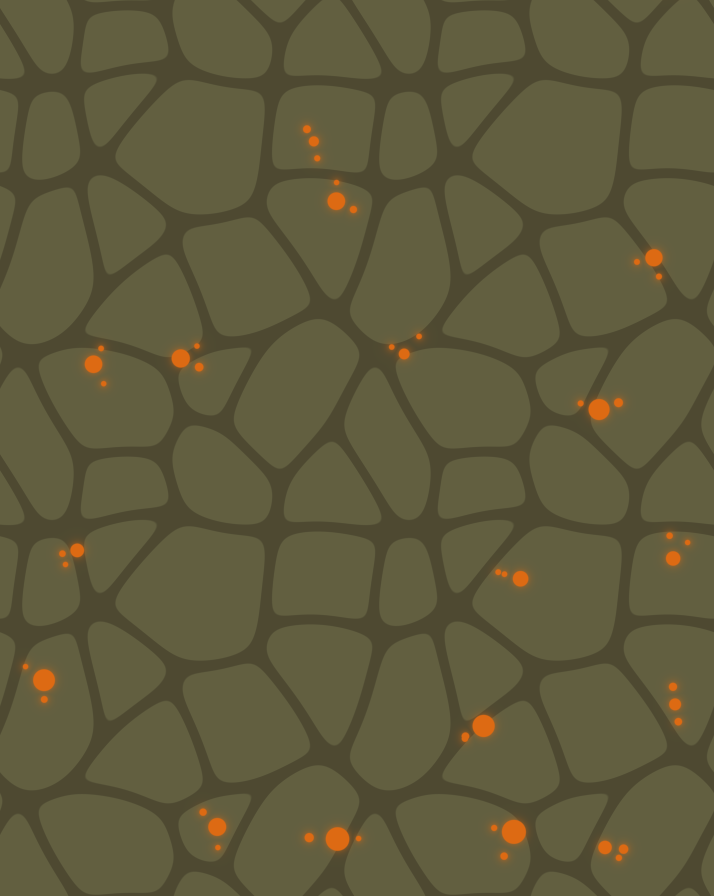
Reproduce this texture procedurally as a WebGL 1 fragment shader.

```glsl
precision highp float;
// Rounded olive stones set in dark grout, with small glowing orange embers on top.
// Stones are a tiling weighted Voronoi diagram, its corners rounded by a soft minimum.
// Embers are jittered clusters: one main dot with two small satellites each.

uniform vec2 u_resolution;

const vec3 STONE = vec3(0.384, 0.373, 0.252);
const vec3 GROUT = vec3(0.306, 0.288, 0.194);
const vec3 EMBER = vec3(0.865, 0.415, 0.075);

const float STONE_SCALE = 10.04;        // stone cells per canvas height
const vec2 TILE = vec2(4.0, 5.0);       // cells before the stones repeat
const float MISSING = 0.25;             // share of cells without a stone
const float GROUT_HALF = 0.055;
const float ROUNDING = 0.07;
const float EMBER_CELL = 0.16;
const float TAU = 6.2831853;

vec3 hash3(vec2 cell, float seed) {
    vec3 h = fract(vec3(cell.xyx + seed) * vec3(0.1031, 0.1030, 0.0973));
    h += dot(h, h.yxz + 33.33);
    return fract((h.xxy + h.yzz) * h.zyx);
}

// Site position in xy, weight in z; negative weight marks an empty cell.
vec3 stoneSite(vec2 cell) {
    vec2 wrapped = mod(cell, TILE);
    vec3 h = hash3(wrapped, 17.0);
    float kind = hash3(wrapped, 61.0).x;
    float weight = kind < MISSING ? -1.0 : 0.35 * h.z * h.z;
    return vec3(cell + 0.5 + 0.85 * (h.xy - 0.5), weight);
}

float power(vec2 p, vec3 site) {
    vec2 d = p - site.xy;
    return dot(d, d) - site.z;
}

// Distance from p to the rounded border of its stone cell.
float stoneBorder(vec2 p) {
    vec2 base = floor(p);
    vec3 nearest = vec3(0.0);
    float best = 1000.0;
    for (int y = -2; y <= 2; y++) {
        for (int x = -2; x <= 2; x++) {
            vec3 site = stoneSite(base + vec2(x, y));
            float d = power(p, site);
            if (site.z >= 0.0 && d < best) {
                best = d;
                nearest = site;
            }
        }
    }
    float sum = 0.00001;
    for (int y = -2; y <= 2; y++) {
        for (int x = -2; x <= 2; x++) {
            vec3 site = stoneSite(base + vec2(x, y));
            float gap = distance(site.xy, nearest.xy);
            if (site.z >= 0.0 && gap > 0.001) {
                float edge = (power(p, site) - best) / (2.0 * gap);
                sum += exp(-edge / ROUNDING);
            }
        }
    }
    return -ROUNDING * log(sum);
}

// Signed distance to the dots of one ember cluster.
float emberCluster(vec2 p, vec2 cell) {
    vec3 h = hash3(cell, 5.0);
    vec2 center = (cell + 0.15 + 0.7 * h.xy) * EMBER_CELL;
    float radius = mix(0.0055, 0.0135, h.z);
    float d = distance(p, center) - radius;
    for (int i = 0; i < 2; i++) {
        vec3 s = hash3(cell, 29.0 + 12.0 * float(i));
        float angle = TAU * s.x;
        float reach = radius + mix(0.009, 0.02, s.y);
        vec2 satellite = center + reach * vec2(cos(angle), sin(angle));
        d = min(d, distance(p, satellite) - mix(0.003, 0.0055, s.z * s.z));
    }
    return d;
}

float embers(vec2 p) {
    vec2 base = floor(p / EMBER_CELL);
    float d = 1.0;
    for (int y = -1; y <= 1; y++) {
        for (int x = -1; x <= 1; x++) {
            vec2 cell = base + vec2(x, y);
            if (hash3(cell, 83.0).y < 0.6) d = min(d, emberCluster(p, cell));
        }
    }
    return d;
}

void main() {
    vec2 p = gl_FragCoord.xy / u_resolution.y;
    float pixel = 1.0 / u_resolution.y;

    // Stones, with a slight tiling warp that bends their sides
    vec2 q = p * STONE_SCALE;
    q += 0.06 * sin(2.0 * TAU * q.yx / TILE.yx);
    float soft = 0.7 * pixel * STONE_SCALE;
    float stone = smoothstep(-soft, soft, stoneBorder(q) - GROUT_HALF);
    vec3 color = mix(GROUT, STONE, stone);

    // Embers with a tight halo
    float d = embers(p);
    color = mix(color, EMBER, 0.35 * exp(-max(d, 0.0) / 0.0035));
    color = mix(color, EMBER, 1.0 - smoothstep(-0.8 * pixel, 0.8 * pixel, d));

    gl_FragColor = vec4(color, 1.0);
}
```
